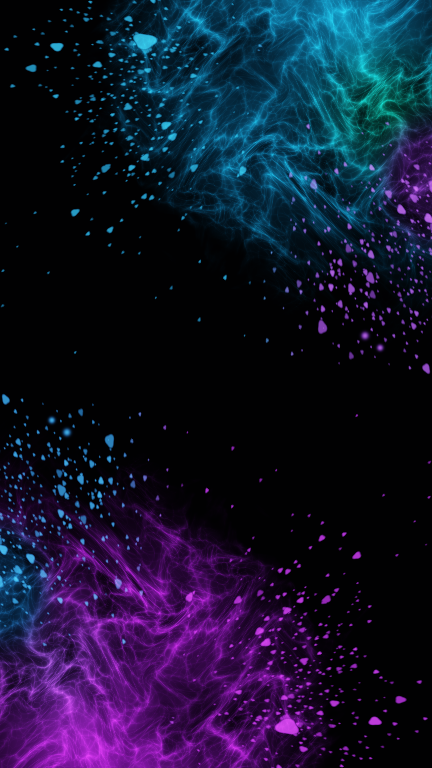
Give the GLSL for this background, as a Shadertoy shader.

```glsl
// Two glowing dust clouds with paint spray in opposite corners of a black field.
// One cloud is built from warped cellular veins over layered-sine fog, and the
// upper half is the lower one turned by half a circle with other colours.

#define CLOUD_CENTER vec2(0.32, 0.14)
#define CLOUD_SIZE vec2(0.43, 0.48)
#define HOLE_CENTER vec2(0.43, 0.21)
#define SIDE_CENTER vec2(0.0, 0.42)
#define INNER_CENTER vec2(0.10, 0.26)
#define SPRAY_RIGHT vec2(0.70, 0.20)
#define SPRAY_LEFT vec2(0.08, 0.60)
#define VEIN_SCALE 7.5
#define VEIN_GAIN 2.5
#define FOG_GAIN 0.50
#define EXPOSURE 1.6

vec2 hash2(vec2 p) {
    vec3 h = fract(p.xyx * vec3(0.1031, 0.1030, 0.0973));
    h += dot(h, h.yzx + 33.33);
    return fract((h.xx + h.yz) * h.zy);
}

// Soft round falloff: 1 at the centre, about 0.37 at the given radii
float blob(vec2 p, vec2 center, vec2 radii) {
    vec2 d = (p - center) / radii;
    return exp(-dot(d, d));
}

// Bends straight cell borders into curling strands
vec2 warp(vec2 p) {
    float f = 9.0;
    for (int i = 0; i < 5; i++) {
        p += 0.42 / f * sin(p.yx * f + vec2(1.7, 4.1) * float(i + 1));
        f *= 1.8;
    }
    return p;
}

// Layered rotated sines, range 0 to 1
float fog(vec2 p) {
    float sum = 0.5, amp = 0.27, f = 11.0;
    for (int i = 0; i < 5; i++) {
        p = mat2(0.8, 0.6, -0.6, 0.8) * p + 0.13;
        sum += amp * sin(p.x * f + 2.0 * sin(p.y * f * 0.7)) * sin(p.y * f + 1.3);
        amp *= 0.65;
        f *= 1.9;
    }
    return clamp(sum, 0.0, 1.0);
}

// Cellular noise: bright where the two nearest points are equally far
float veins(vec2 p) {
    vec2 cell = floor(p), local = fract(p);
    float near = 9.0, next = 9.0;
    for (int y = -1; y <= 1; y++)
    for (int x = -1; x <= 1; x++) {
        vec2 o = vec2(x, y);
        float d = length(o + hash2(cell + o + 50.0) - local);
        next = min(next, max(near, d));
        near = min(near, d);
    }
    return exp(-6.5 * (next - near));
}

float filaments(vec2 p) {
    float sum = 0.0, amp = 0.5, scale = VEIN_SCALE;
    for (int i = 0; i < 4; i++) {
        sum += amp * veins(p * scale + float(i) * 7.3);
        p = mat2(0.8, 0.6, -0.6, 0.8) * p;
        scale *= 2.1;
        amp *= 0.68;
    }
    return sum * 0.8;
}

// Droplet stretched away from the cloud centre
float droplet(vec2 p, vec2 center, float radius, float px) {
    vec2 axis = normalize(center - CLOUD_CENTER), d = p - center;
    vec2 q = vec2(dot(d, axis) / 1.5, dot(d, vec2(-axis.y, axis.x)));
    float wobble = 1.0 + 0.14 * sin(3.0 * atan(q.y, q.x) + center.x * 90.0);
    return 1.0 - smoothstep(-px, px, length(q) - radius * wobble);
}

float sprayDensity(vec2 p) {
    return 0.004 + 0.50 * blob(p, SPRAY_RIGHT, vec2(0.15, 0.22))
                 + 0.55 * blob(p, SPRAY_LEFT, vec2(0.20, 0.19));
}

// Scattered droplets, four cell sizes
float spray(vec2 p, float px) {
    float sum = 0.0, size = 0.017;
    for (int i = 0; i < 4; i++) {
        float a = 0.5 + float(i);
        mat2 turn = mat2(cos(a), sin(a), -sin(a), cos(a));
        vec2 cell = floor(turn * p / size) + 200.0;
        vec2 place = hash2(cell), kind = hash2(cell + 37.0 * a);
        vec2 center = ((cell - 200.0 + 0.3 + 0.4 * place) * size) * turn;
        float radius = size * mix(0.05, 0.19, kind.x * kind.x);
        float on = step(kind.y, sprayDensity(center));
        sum = max(sum, on * (0.45 + 0.55 * place.x) * droplet(p, center, radius, px));
        size *= 1.55;
    }
    return sum;
}

void mainImage(out vec4 fragColor, in vec2 fragCoord) {
    float px = 1.0 / iResolution.x, height = iResolution.y * px;
    vec2 p = fragCoord * px;
    bool upper = p.y > 0.5 * height;
    if (upper) p = vec2(1.0, height) - p;

    // Palette of each half
    vec3 mainTint  = upper ? vec3(0.04, 0.42, 0.66) : vec3(0.52, 0.07, 0.74);
    vec3 innerTint = upper ? vec3(0.03, 0.70, 0.55) : vec3(0.45, 0.20, 0.80);
    vec3 sideTint  = upper ? vec3(0.42, 0.15, 0.72) : vec3(0.08, 0.42, 0.80);

    // Cloud body with ragged rim, dark hollow and bright base
    vec2 w = warp(p);
    float mist = fog(w), strands = filaments(w);
    float reach = length((p - CLOUD_CENTER) / CLOUD_SIZE) + 0.5 * (mist - 0.5);
    float side = blob(p, SIDE_CENTER, vec2(0.13, 0.17));
    float body = max(1.0 - smoothstep(0.40, 1.12, reach), 0.8 * side);
    float light = body * (FOG_GAIN * mist + VEIN_GAIN * strands * strands);
    light *= 1.0 - 0.75 * blob(w, HOLE_CENTER, vec2(0.12, 0.10));
    light += 0.45 * blob(p, vec2(0.21, 0.02), vec2(0.17, 0.13)) * (0.4 + mist);

    vec3 tint = mix(mainTint, innerTint, 0.9 * blob(p, INNER_CENTER, vec2(0.14, 0.13)));
    tint = mix(tint, sideTint, smoothstep(0.25, 0.8, side));
    vec3 color = tint * light;

    // Spray, one large splash and drop, and two glowing motes
    float drops = spray(p, px);
    drops = max(drops, droplet(p, vec2(0.665, 0.095), 0.017, px));
    drops = max(drops, droplet(p, vec2(0.868, 0.108), 0.009, px));
    float motes = blob(p, vec2(0.155, 0.777), vec2(0.007))
                + blob(p, vec2(0.120, 0.805), vec2(0.006));
    vec3 dropTint = mix(sideTint, mainTint, smoothstep(0.25, 0.45, p.x));
    color += (dropTint * 1.5 + 0.06) * (drops + motes);

    fragColor = vec4(1.0 - exp(-EXPOSURE * color) + vec3(0.002, 0.002, 0.006), 1.0);
}
```
